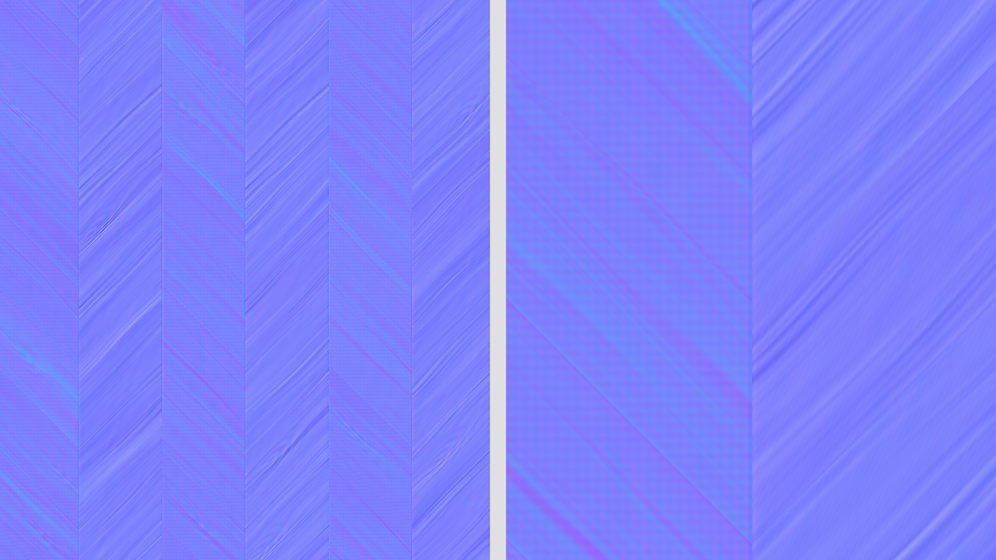
Left: the whole. Right: its middle third, enlarged.
This texture map is drawn by a WebGL 1 fragment shader. Its source:

```glsl
precision highp float;
// Tangent-space normal map of a chevron wood floor: six columns of slanted planks.
// Each plank gets its own height field of stretched cellular bumps, bent by layered
// sines and occasional knots; its slopes, plus seam bevels, become the colour.

#define COLUMN_WIDTH 0.170
#define COLUMN_SHIFT 0.009
#define PLANK_PITCH 0.1633
#define PLANK_SHIFT 0.065
#define GRAIN_STRENGTH 0.115
#define WEAVE_SLOPE 0.022
#define KNOT_SHARE 0.35
#define SEAM_WIDTH 0.0020
#define SEAM_SLOPE 0.42
#define PLANK_TILT 0.05
#define SLOPE_STEP 0.0006

uniform vec2 u_resolution;

float hash(vec2 p) {
  return fract(sin(dot(mod(p, 289.0), vec2(12.99, 78.23))) * 4375.85);
}

// Cellular noise: one smooth bump per jittered cell; most are faint, a few strong.
float bumps(vec2 p) {
  vec2 cell = floor(p);
  float sum = 0.0;
  for (int j = -1; j <= 1; j++) {
    for (int i = -1; i <= 1; i++) {
      vec2 id = cell + vec2(float(i), float(j));
      vec2 center = id + vec2(hash(id), hash(id + 41.3));
      vec2 d = p - center;
      float k = max(0.0, 1.0 - dot(d, d));
      float size = 2.0 * hash(id + 97.1) - 1.0;
      sum += 0.55 * size * size * size * k * k * k;
    }
  }
  return sum;
}

// Wood relief; q.x runs over the column, q.y across the grain of one plank.
float relief(vec2 q, float seed, float weave) {
  // Slow bending of the fibres
  float bend = 0.0035 * sin(q.x * 15.0 + seed * 40.0)
             + 0.0020 * sin(q.x * 37.0 + q.y * 43.0 + seed * 70.0);

  // Some planks carry a knot that parts the grain and leaves arcs
  vec2 center = vec2(COLUMN_WIDTH * (0.2 + 0.6 * fract(seed * 7.3)), PLANK_PITCH * 0.5);
  vec2 d = (q - center) * vec2(1.0, 1.8);
  float knot = step(1.0 - KNOT_SHARE, fract(seed * 13.7)) * exp(-dot(d, d) * 700.0);
  float s = q.y + bend + 0.025 * knot * sin(d.y * 30.0 + 0.9);
  float arcs = knot * sin(length(d + vec2(0.03, 0.0)) * 330.0 + bend * 200.0);

  // Streaks from broad bands down to fine fibres, gathered in patches
  vec2 g = vec2(q.x, s);
  float offset = floor(seed * 200.0);
  float patchy = 0.5 + 0.5 * sin(s * 61.0 + seed * 90.0) * sin(s * 23.0 + q.x * 9.0 + seed * 50.0);
  float fine = 0.35 + 1.1 * patchy * patchy;
  float h = 0.55 * bumps(g * vec2(4.0, 13.0) + offset) / 13.0
          + 0.65 * bumps(g * vec2(5.0, 42.0) + offset + 31.0) / 42.0
          + fine * (bumps(g * vec2(6.0, 110.0) + offset + 67.0) / 110.0
                  + 0.8 * bumps(g * vec2(11.0, 200.0) + offset + 11.0) / 200.0)
          + 0.3 * bumps(q * vec2(60.0, 50.0) + offset) / 60.0;
  h = h * GRAIN_STRENGTH + arcs * 0.00024;

  // Fine pores, cross-hatched along and across the grain
  return h + weave * sin(q.y * 450.0) * sin((2.0 * q.x - q.y) * 450.0) / 450.0;
}

// Slope of a narrow soft bevel at signed distance d from a seam.
float bevel(float d) {
  float t = d / SEAM_WIDTH;
  return t * exp(-t * t);
}

void main() {
  vec2 p = gl_FragCoord.xy / u_resolution.x;
  p.y *= u_resolution.x / u_resolution.y * 8.0 / 7.0;

  // Column, grain direction and position across the slanted planks
  float shifted = (p.x + COLUMN_SHIFT) / COLUMN_WIDTH;
  float column = floor(shifted);
  float x = fract(shifted) * COLUMN_WIDTH;
  float rising = mod(column, 2.0) * 2.0 - 1.0;
  float s = p.y - (rising > 0.0 ? x : COLUMN_WIDTH - x);
  float row = (s - PLANK_SHIFT) / PLANK_PITCH;
  float plank = floor(row);
  vec2 q = vec2(x, fract(row) * PLANK_PITCH);
  float seed = hash(vec2(column * 5.0 + 3.0, plank + 20.0));

  // Slopes along the two plank axes, by central differences
  float weave = WEAVE_SLOPE * (rising > 0.0 ? 0.3 : 1.0);
  vec2 e = vec2(SLOPE_STEP, 0.0);
  vec2 slope = vec2(relief(q + e.xy, seed, weave) - relief(q - e.xy, seed, weave),
                    relief(q + e.yx, seed, weave) - relief(q - e.yx, seed, weave));
  slope /= 2.0 * SLOPE_STEP;

  // Plank seams, worn to a different depth on each plank
  float across = (fract(row + 0.5) - 0.5) * PLANK_PITCH;
  float rowWear = hash(vec2(column + 8.0, floor(row + 0.5) + 50.0));
  slope.y += bevel(across) * SEAM_SLOPE * (rowWear - 0.25);

  // Back to canvas axes, with unevenly worn column seams
  vec2 tilt = vec2(-(slope.x - rising * slope.y), slope.y);
  float side = (fract(shifted + 0.5) - 0.5) * COLUMN_WIDTH;
  float seamId = floor(shifted + 0.5);
  float wear = 0.8 + 1.8 * bumps(vec2(seamId * 9.0, p.y * 12.0));
  tilt.x += bevel(side) * SEAM_SLOPE * wear;
  tilt.y += PLANK_TILT * (fract(seed * 23.0) - 0.5)
          + 0.012 * sin(p.y * 9.0 + column * 2.1);

  vec3 normal = normalize(vec3(tilt, 1.0));
  gl_FragColor = vec4(normal * 0.5 + vec3(0.49, 0.502, 0.492), 1.0);
}
```
